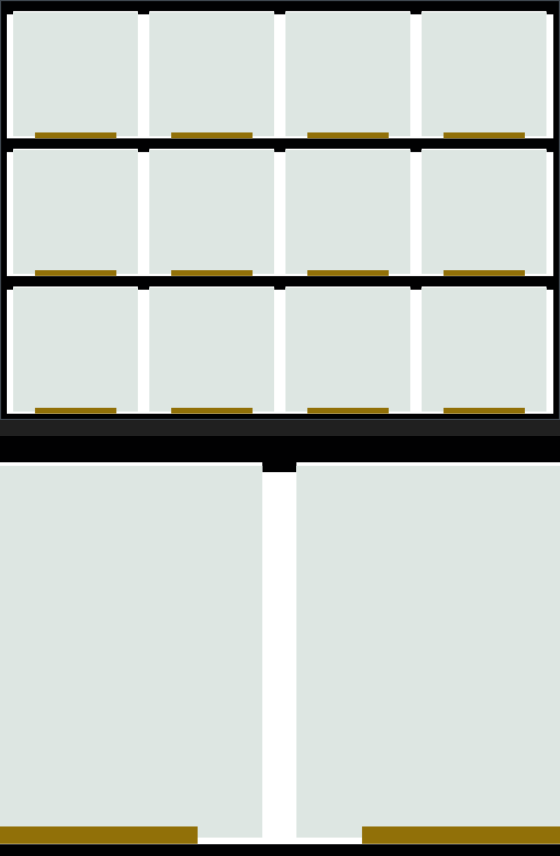
Top, the full canvas; bottom, a detail of the centre.
A WebGL 1 fragment shader for this pattern:

```glsl
precision highp float;

// A rack of four by three pale panels in a black frame, split by white posts
// with dark caps, each panel resting on a gold strip. Every part is a soft
// axis-aligned box, repeated by folding the canvas into identical cells.

uniform vec2 u_resolution;

const vec2 CANVAS = vec2(512.0, 384.0);  // design units across the canvas
const vec2 GRID = vec2(4.0, 3.0);        // columns, rows
const vec2 ORIGIN = vec2(6.8, 5.7);      // lower left corner of first cell
const vec2 PERIOD = vec2(124.5, 125.9);  // cell spacing
const float OPENING = 116.4;             // cell height below the black rail
const float POST = 5.2;                  // half width of a white post
const float CAP = 3.0;                   // height of the cap above a post

const vec3 BLACK = vec3(0.003, 0.004, 0.008);
const vec3 RIM = vec3(0.25, 0.28, 0.31);
const vec3 WHITE = vec3(1.0);
const vec3 PANEL = vec3(0.867, 0.902, 0.886);
const vec3 GOLD = vec3(0.57, 0.44, 0.03);

// Coverage of a box between two corners, with edges of the given softness
float box(vec2 p, vec2 lo, vec2 hi, vec2 soft) {
  vec2 rise = clamp((p - lo) / soft + 0.5, 0.0, 1.0);
  vec2 fall = clamp((hi - p) / soft + 0.5, 0.0, 1.0);
  return rise.x * rise.y * fall.x * fall.y;
}

// Position inside the nearest cell; the seam lies within the black rail
vec2 cellPosition(vec2 p) {
  vec2 q = p - ORIGIN;
  vec2 index = floor(q / PERIOD + vec2(0.0, 0.035));
  return q - PERIOD * clamp(index, vec2(0.0), GRID - 1.0);
}

// Black frame with a thin grey rim along the canvas border
vec3 frameColor(vec2 p, vec2 soft) {
  return mix(RIM, BLACK, box(p, vec2(1.0), CANVAS - 1.0, soft));
}

// One cell: white backing, post caps, panel and gold strip
vec3 cellColor(vec3 base, vec2 p, vec2 c, vec2 soft) {
  float right = PERIOD.x - POST;

  // White backing spans all columns, bounded by the side frame
  float sides = box(p, vec2(6.3, -9.0), vec2(505.9, CANVAS.y + 9.0), soft);
  float backing = box(c, vec2(-9.0, 0.0), vec2(PERIOD.x + 9.0, OPENING), soft);
  vec3 color = mix(base, WHITE, backing * sides);

  // Dark caps fill the top of the posts on both sides of the panel
  float capBand = box(c, vec2(-9.0, OPENING - CAP),
                      vec2(PERIOD.x + 9.0, OPENING + 2.0), soft);
  float between = box(c, vec2(POST, -9.0), vec2(right, PERIOD.y), soft);
  color = mix(color, base, capBand * (1.0 - between));

  // Panel leaves a narrow white line above and below
  float panel = box(c, vec2(POST, 2.0), vec2(right, OPENING - 1.1), soft);
  color = mix(color, PANEL, panel);

  // Gold strip centred at the foot
  float strip = box(c, vec2(25.2, 0.1), vec2(99.6, 5.4), soft);
  return mix(color, GOLD, strip);
}

void main() {
  vec2 p = gl_FragCoord.xy / u_resolution * CANVAS;
  vec2 soft = 1.2 * CANVAS / u_resolution;
  vec3 color = cellColor(frameColor(p, soft), p, cellPosition(p), soft);
  gl_FragColor = vec4(color, 1.0);
}
```
